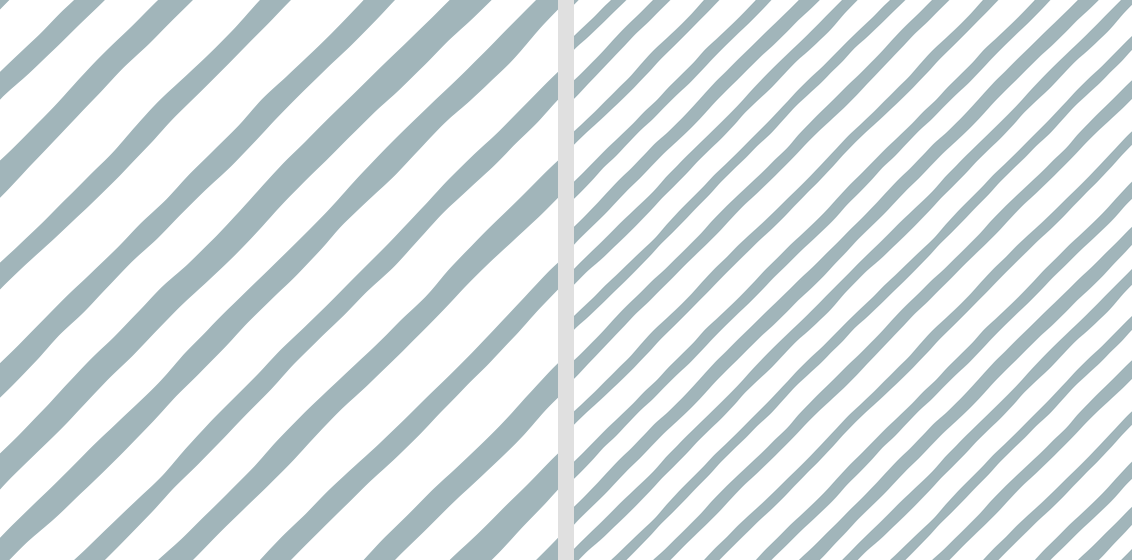
Left: one tile. Right: repeated 2 by 2.
A Shadertoy shader for this pattern:

```glsl
// Hand-cut diagonal stripes rising to the right, six across and six down.
// Each stripe is a closed loop on the tile; its centre and its two edges
// wander with periodic value noise, so all four borders join seamlessly.

const int STRIPES = 6;
const vec3 PAPER = vec3(1.0);
const vec3 INK = vec3(0.63, 0.71, 0.73);

// Per-stripe centre shift and half width, in units of the stripe spacing
const float SHIFT[STRIPES] = float[](-0.05, -0.055, -0.10, -0.03, 0.09, 0.03);
const float HALF_WIDTH[STRIPES] = float[](0.176, 0.152, 0.18, 0.162, 0.177, 0.201);

// Wobble amplitudes (stripe spacings) and noise cells per loop
const float CENTRE_AMP = 0.034;
const float EDGE_AMP = 0.026;
const float FINE_AMP = 0.011;
const float CENTRE_CELLS = 7.0;
const float EDGE_CELLS = 10.0;
const float FINE_CELLS = 23.0;

float hash(vec2 p) {
    return fract(sin(dot(p, vec2(127.1, 311.7))) * 43758.5453);
}

// Value noise in -1..1 that repeats when t grows by one
float loopNoise(float t, float cells, float seed) {
    float x = t * cells;
    float cell = floor(x);
    float f = x - cell;
    float a = hash(vec2(mod(cell, cells), seed));
    float b = hash(vec2(mod(cell + 1.0, cells), seed));
    // Partly linear easing leaves straight runs with soft kinks
    float ease = mix(f, smoothstep(0.0, 1.0, f), 0.7);
    return 2.0 * mix(a, b, ease) - 1.0;
}

float edgeWobble(float t, float seed) {
    return EDGE_AMP * loopNoise(t, EDGE_CELLS, seed)
         + FINE_AMP * loopNoise(t, FINE_CELLS, seed + 40.0);
}

void mainImage(out vec4 fragColor, in vec2 fragCoord) {
    vec2 uv = fragCoord / iResolution.xy;
    float count = float(STRIPES);

    // Coordinate across the stripes, and which loop this point belongs to
    float across = count * (uv.x - uv.y);
    float nearest = floor(across + 0.5);
    float offset = across - nearest;
    float id = mod(nearest, count);
    int k = int(id);

    // Position along the loop, projected onto the stripe's centre line
    float along = uv.x - 0.5 * offset / count;

    // Independent outlines on both sides of a wandering centre
    float centre = SHIFT[k] + CENTRE_AMP * loopNoise(along, CENTRE_CELLS, id + 3.0);
    float upper = centre - HALF_WIDTH[k] + edgeWobble(along, id + 13.0);
    float lower = centre + HALF_WIDTH[k] + edgeWobble(along, id + 23.0);
    float dist = max(upper - offset, offset - lower);

    // One-pixel edge smoothing
    float pixel = count * length(1.0 / iResolution.xy);
    float ink = 1.0 - smoothstep(-0.6 * pixel, 0.6 * pixel, dist);
    fragColor = vec4(mix(PAPER, INK, ink), 1.0);
}
```
